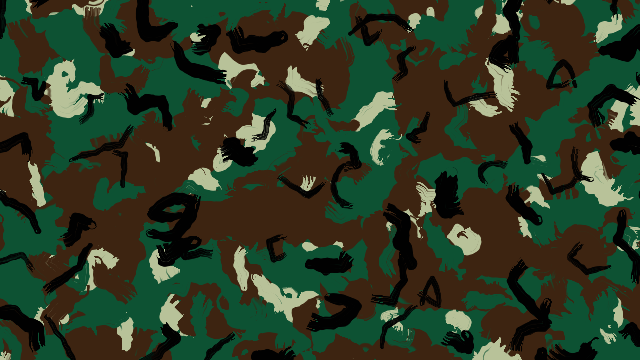
A Shadertoy shader for this pattern:

```glsl
// Brushstroke camouflage: layered dry-brush daubs in green, brown, pale khaki and black.

// Brushes: cell size, half width and length (both in cells), curl in radians
#define BROWN_BROAD  vec4(0.25, 0.29, 0.86, 1.8)
#define PALE_DABS    vec4(0.19, 0.155, 0.66, 2.6)
#define BROWN_MEDIUM vec4(0.19, 0.22, 0.86, 2.2)
#define GREEN_CUTS   vec4(0.20, 0.125, 0.80, 2.2)
#define BLACK_MARKS  vec4(0.175, 0.088, 1.05, 2.4)
#define DRYNESS 0.6
#define RAGGED_TAIL 0.5
#define EDGE_WOBBLE 0.007
#define EDGE_TOOTH 0.0045

const float TAU = 6.28319;
const int SEGMENTS = 9;
const vec3 GREEN = vec3(0.05, 0.32, 0.20);
const vec3 BROWN = vec3(0.24, 0.14, 0.065);
const vec3 PALE  = vec3(0.72, 0.76, 0.60);
const vec3 BLACK = vec3(0.005);

vec3 hash3(vec3 p) {
    p = fract(p * vec3(0.1031, 0.1030, 0.0973));
    p += dot(p, p.yxz + 33.33);
    return fract((p.xxy + p.yxx) * p.zyx);
}

float cornerSlope(vec2 corner, vec2 offset) {
    return dot(hash3(vec3(corner, 5.0)).xy * 2.0 - 1.0, offset);
}

float gradientNoise(vec2 p) {
    vec2 i = floor(p), f = fract(p), e = vec2(1.0, 0.0);
    vec2 u = f * f * (3.0 - 2.0 * f);
    return mix(mix(cornerSlope(i, f), cornerSlope(i + e, f - e), u.x),
               mix(cornerSlope(i + e.yx, f - e.yx), cornerSlope(i + e.xx, f - e.xx), u.x), u.y);
}

vec2 direction(float angle) { return vec2(cos(angle), sin(angle)); }

// Signed field of one bent stroke, positive inside the paint
float stroke(vec2 p, float halfWidth, float len, float heading, float curl, vec2 kinks, float dry, float seed) {
    float stepLen = len / float(SEGMENTS);
    float nearest = 1e3, along = 0.0, side = 1.0;
    vec2 a = -0.5 * len * direction(heading - 0.25 * curl - 0.7 * kinks.x);

    // Walk along the spine and keep the closest point
    for (int i = 0; i < SEGMENTS; i++) {
        float t = (float(i) + 0.5) / float(SEGMENTS);
        float turn = curl * (t - 0.5) - kinks.x * step(t, 0.34) + kinks.y * step(0.66, t);
        vec2 dir = direction(heading + turn);
        vec2 q = p - a;
        float h = clamp(dot(q, dir), 0.0, stepLen);
        float d = length(q - dir * h);
        if (d < nearest) {
            nearest = d;
            along = (float(i) + h / stepLen) / float(SEGMENTS);
            side = dir.x * q.y - dir.y * q.x < 0.0 ? -1.0 : 1.0;
        }
        a += dir * stepLen;
    }
    if (nearest > 1.6 * halfWidth) return -1.0;

    // Uneven pressure with a lighter touch-down
    float across = side * nearest / halfWidth;
    float pressure = 1.0 + 0.65 * gradientNoise(vec2(along * 7.0, side * 3.3 + seed));
    pressure *= mix(0.55 + 0.45 * dry, 1.0, smoothstep(0.0, 0.35, along));
    float body = halfWidth * pressure - nearest;

    // Ragged ends and bristle gaps
    float headFray = gradientNoise(vec2(across * 2.5 - seed, seed + 9.0));
    float tailFray = gradientNoise(vec2(across * 4.0 + seed, seed));
    float head = (along + 0.1 - 0.2 * dry - 0.25 * headFray) * len;
    float tail = (0.94 - RAGGED_TAIL * max(tailFray, 0.0) - along) * len;
    float streaks = 4.0 + 50.0 * halfWidth;
    float bristles = gradientNoise(vec2(across * streaks + seed, along * 1.5 - seed));
    float gaps = (bristles + 0.6 - DRYNESS * dry * along * along) * halfWidth / streaks;
    return min(min(body, head), min(tail, gaps));
}

// One jittered stroke per cell, joined over the neighbouring cells
float strokeLayer(vec2 p, vec4 brush, float seed) {
    float field = -1.0;
    vec2 home = floor(p / brush.x);
    for (int j = -1; j <= 1; j++)
    for (int i = -1; i <= 1; i++) {
        vec2 id = home + vec2(i, j);
        vec3 place = hash3(vec3(id, seed));
        vec3 form = hash3(vec3(id, seed + 17.0));
        vec3 bend = hash3(vec3(id, seed + 41.0));
        vec2 centre = (id + mix(vec2(0.1), vec2(0.9), place.xy)) * brush.x;
        float halfWidth = brush.x * brush.y * mix(0.5, 1.8, form.x * form.x);
        float len = brush.x * brush.z * mix(0.65, 1.3, form.y);
        float curl = brush.w * (form.z * 2.0 - 1.0);
        vec2 kinks = 1.6 * brush.w * (bend.xz - 0.5);
        field = max(field, stroke(p - centre, halfWidth, len, TAU * place.z,
                                  curl, kinks, bend.y, 50.0 * bend.z));
    }
    return field;
}

void paint(inout vec3 colour, vec3 pigment, vec2 p, vec4 brush, float seed) {
    float soft = 0.5 / iResolution.y;
    colour = mix(colour, pigment, smoothstep(-soft, soft, strokeLayer(p, brush, seed)));
}

void mainImage(out vec4 fragColor, in vec2 fragCoord) {
    vec2 p = fragCoord / iResolution.y + 3.0;

    // Hand wobble plus fine paper tooth
    vec2 wobble = vec2(gradientNoise(p * 18.0), gradientNoise(p * 18.0 + 40.0));
    vec2 tooth = vec2(gradientNoise(p * 60.0 + 7.0), gradientNoise(p * 60.0 + 90.0));
    p += EDGE_WOBBLE * wobble + EDGE_TOOTH * tooth;

    // Paint from the ground up
    vec3 colour = GREEN;
    paint(colour, BROWN, p, BROWN_BROAD, 3.0);
    paint(colour, PALE, p, PALE_DABS, 101.0);
    paint(colour, BROWN, p, BROWN_MEDIUM, 211.0);
    paint(colour, GREEN, p, GREEN_CUTS, 307.0);
    paint(colour, BLACK, p, BLACK_MARKS, 401.0);
    fragColor = vec4(colour, 1.0);
}
```
